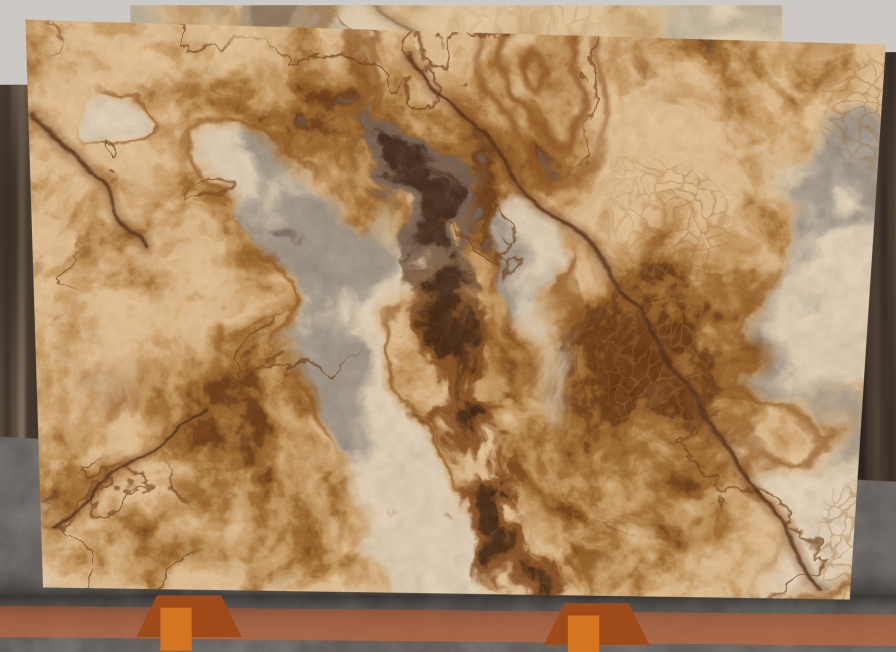
A WebGL 2 fragment shader for this texture:

```glsl
#version 300 es
precision highp float;
// A polished slab of honey onyx with milky bands and rusty veins, standing in a stone yard.
uniform vec2 u_resolution;
out vec4 fragColor;

float hash(vec2 p) {
  p = fract(p * vec2(123.34, 456.21));
  p += dot(p, p + 45.32);
  return fract(p.x * p.y);
}

float noise(vec2 p) {
  vec2 i = floor(p), f = fract(p);
  f = f * f * (3.0 - 2.0 * f);
  return mix(mix(hash(i), hash(i + vec2(1, 0)), f.x),
             mix(hash(i + vec2(0, 1)), hash(i + vec2(1, 1)), f.x), f.y);
}

float fbm(vec2 p) {
  float sum = 0.0, amp = 0.5;
  for (int i = 0; i < 6; i++) {
    sum += amp * noise(p);
    p = mat2(1.6, 1.2, -1.2, 1.6) * p + 3.7;
    amp *= 0.5;
  }
  return sum;
}

vec2 fbm2(vec2 p) { return vec2(fbm(p), fbm(p + 17.3)) - 0.5; }

// Gap between the two nearest cell centres: zero on cell borders
float cellBorder(vec2 p) {
  float near = 9.0, next = 9.0;
  for (int k = 0; k < 9; k++) {
    vec2 cell = floor(p) + vec2(k % 3 - 1, k / 3 - 1);
    float d = length(cell + vec2(hash(cell), hash(cell + 31.7)) - p);
    next = min(next, max(near, d));
    near = min(near, d);
  }
  return next - near;
}

float blob(vec2 p, vec2 centre, vec2 radius) {
  vec2 d = (p - centre) / radius;
  return exp(-dot(d, d));
}

float line(float d, float width) { return 1.0 - smoothstep(0.0, width, abs(d)); }

float segment(vec2 p, vec2 a, vec2 b) {
  vec2 d = b - a;
  return length(p - a - d * clamp(dot(p - a, d) / dot(d, d), 0.0, 1.0));
}

vec3 onyx(vec2 p) {
  vec2 rough = fbm2(p * 11.0);
  vec2 q = p + 0.16 * fbm2(p * 3.0) + 0.07 * rough;
  float tone = fbm(q * 4.0 + 2.0), grain = fbm(q * 24.0), speck = fbm(p * 70.0);
  float side = smoothstep(0.85, 1.05, q.x);

  // Honey ground with rusty clouds
  float rust = 2.4 * (tone - 0.5) + 1.5 * (grain - 0.5) + 0.8 * (speck - 0.5);
  rust += 0.5 * blob(q, vec2(0.42, 0.37), vec2(0.13, 0.11)) + 0.5 * blob(q, vec2(0.47, 0.16), vec2(0.14, 0.07));
  rust += 0.45 * blob(q, vec2(1.03, 0.47), vec2(0.13, 0.16)) + 0.4 * blob(q, vec2(1.12, 0.25), vec2(0.08, 0.15));
  rust += 0.4 * blob(q, vec2(0.25, 0.82), vec2(0.16, 0.1)) + 0.3 * blob(q, vec2(1.12, 0.72), vec2(0.08, 0.2));
  rust -= 0.4 * blob(q, vec2(1.0, 0.19), vec2(0.1, 0.12)) + 0.35 * blob(q, vec2(0.15, 0.47), vec2(0.14, 0.12));
  vec3 col = mix(vec3(0.86, 0.73, 0.56), vec3(0.76, 0.59, 0.38), smoothstep(-0.35, 0.2, rust));
  col = mix(col, vec3(0.61, 0.41, 0.19), smoothstep(0.1, 0.6, rust));
  col = mix(col, vec3(0.42, 0.24, 0.1), smoothstep(0.55, 1.0, rust));

  // Swirled layers near the top
  float swirl = length((q - vec2(0.84, 0.86)) * vec2(1.2, 0.8));
  float layers = 0.5 + 0.5 * sin(150.0 * swirl + 9.0 * tone);
  col = mix(col, vec3(0.55, 0.33, 0.14), 0.75 * layers * layers * smoothstep(0.17, 0.08, swirl));

  // Milky diagonal band and patches, ringed with rust
  float band = (q.x - 0.68 + 0.52 * (q.y - 0.1)) / 0.095;
  float milk = exp(-band * band) * smoothstep(0.86, 0.72, q.y) + 1.3 * (fbm(q * 5.0 + 9.0) - 0.5);
  milk += 0.9 * blob(q, vec2(0.13, 0.83), vec2(0.08, 0.05)) + 0.9 * blob(q, vec2(0.79, 0.63), vec2(0.05, 0.09));
  milk += 0.6 * blob(q, vec2(0.86, 0.45), vec2(0.08, 0.11)) + 0.7 * blob(q, vec2(1.27, 0.66), vec2(0.08, 0.17));
  milk += 0.7 * blob(q, vec2(1.25, 0.2), vec2(0.07, 0.13)) + 0.4 * blob(q, vec2(0.55, 0.85), vec2(0.07, 0.1));
  vec3 milky = mix(vec3(0.86, 0.8, 0.71), vec3(0.61, 0.58, 0.54), smoothstep(0.48, 0.68, fbm(q * 8.0 + 5.0)));
  col = mix(col, milky + 0.12 * (grain - 0.5), 0.9 * smoothstep(0.28, 0.5, milk));
  col = mix(col, vec3(0.55, 0.34, 0.14), 0.65 * line(milk - 0.3, 0.07) * smoothstep(0.35, 0.6, noise(p * 9.0)));

  // Broken dark seam beside the band
  float seam = (q.x - 0.6 - 0.35 * (0.7 - q.y)) / 0.075;
  float dark = exp(-seam * seam) * smoothstep(0.87, 0.7, q.y) + 1.8 * (grain - 0.5) + 0.9 * (tone - 0.5);
  vec3 seamCol = mix(vec3(0.5, 0.29, 0.12), vec3(0.46, 0.39, 0.34), smoothstep(0.45, 0.65, q.y));
  col = mix(col, seamCol, 0.85 * smoothstep(0.5, 0.85, dark));
  col = mix(col, vec3(0.25, 0.16, 0.1), 0.8 * smoothstep(0.95, 1.25, dark));

  // Cell network, hairline veins and long cracks
  float net = line(cellBorder(q * 48.0), 0.22) * side * smoothstep(0.4, 0.6, noise(p * 6.0));
  col = mix(col, vec3(0.62, 0.44, 0.24), 0.4 * net);
  float hair = line(fbm(q * 6.0 + 21.0) - 0.5, 0.014) * smoothstep(0.4, 0.65, noise(p * 5.0 + 4.0));
  col = mix(col, vec3(0.45, 0.26, 0.11), 0.7 * hair);
  vec2 c = p + 0.045 * rough + 0.03 * fbm2(p * 4.0);
  float crack = min(segment(c, vec2(0.63, 0.93), vec2(0.9, 0.62)), segment(c, vec2(0.9, 0.62), vec2(1.26, 0.09)));
  crack = min(crack, segment(c, vec2(0.05, 0.83), vec2(0.23, 0.62)));
  crack = min(crack, 1.4 * segment(c, vec2(0.07, 0.19), vec2(0.31, 0.37)));
  col = mix(col, vec3(0.5, 0.3, 0.14), 0.45 * line(crack, 0.022));
  col = mix(col, vec3(0.33, 0.2, 0.11), 0.8 * line(crack, 0.006));
  return col + 0.1 * (speck - 0.5);
}

float above(float d) { return smoothstep(-0.75, 0.75, d * u_resolution.y); }

float box(vec2 p, vec2 centre, vec2 size) {
  vec2 d = size - abs(p - centre);
  return above(min(d.x, d.y));
}

void main() {
  vec2 p = gl_FragCoord.xy / u_resolution.y;

  // Wall, slab behind and stacks at both sides
  vec3 col = vec3(0.8, 0.79, 0.77);
  col = mix(col, mix(onyx(p * 0.9 + vec2(0.3, -0.2)), vec3(0.88, 0.8, 0.66), 0.45), box(p, vec2(0.7, 0.95), vec2(0.5, 0.042)));
  float slats = noise(vec2(p.x * 90.0, p.y * 3.0));
  col = mix(col, mix(vec3(0.23, 0.18, 0.15), vec3(0.5, 0.44, 0.36), slats), box(p, vec2(0.0, 0.55), vec2(0.1, 0.32)));
  col = mix(col, mix(vec3(0.16, 0.13, 0.12), vec3(0.38, 0.31, 0.25), slats), box(p, vec2(1.4, 0.55), vec2(0.11, 0.37)));

  // Floor with a painted strip and the shadow of the slab
  vec3 ground = vec3(0.43, 0.41, 0.39) + 0.15 * (fbm(p * 30.0) - 0.5);
  ground = mix(ground, vec3(0.72, 0.41, 0.27), 0.85 * box(p, vec2(0.7, 0.047 - 0.01 * p.x), vec2(0.8, 0.024)));
  ground *= 1.0 - 0.45 * exp(-abs(p.y - 0.085) * 45.0);
  col = mix(col, ground, above(0.33 - 0.05 * p.x - p.y));

  // Orange feet
  for (int i = 0; i < 2; i++) {
    vec2 foot = p - vec2(0.29 + 0.625 * float(i), 0.055 - 0.012 * float(i));
    col = mix(col, vec3(0.62, 0.29, 0.1), box(foot, vec2(0.0), vec2(0.065 - 0.5 * foot.y, 0.032)));
    col = mix(col, vec3(0.84, 0.46, 0.12), box(foot, vec2(-0.02, -0.02), vec2(0.024, 0.033)));
  }

  // Slightly skewed slab
  float inside = min(min(p.x - 0.069 + 0.031 * p.y, 1.298 + 0.065 * p.y - p.x),
                     min(0.971 - 0.029 * p.x - p.y, p.y - 0.1 + 0.015 * p.x));
  col = mix(col, onyx(p), above(inside));
  fragColor = vec4(col, 1.0);
}
```
